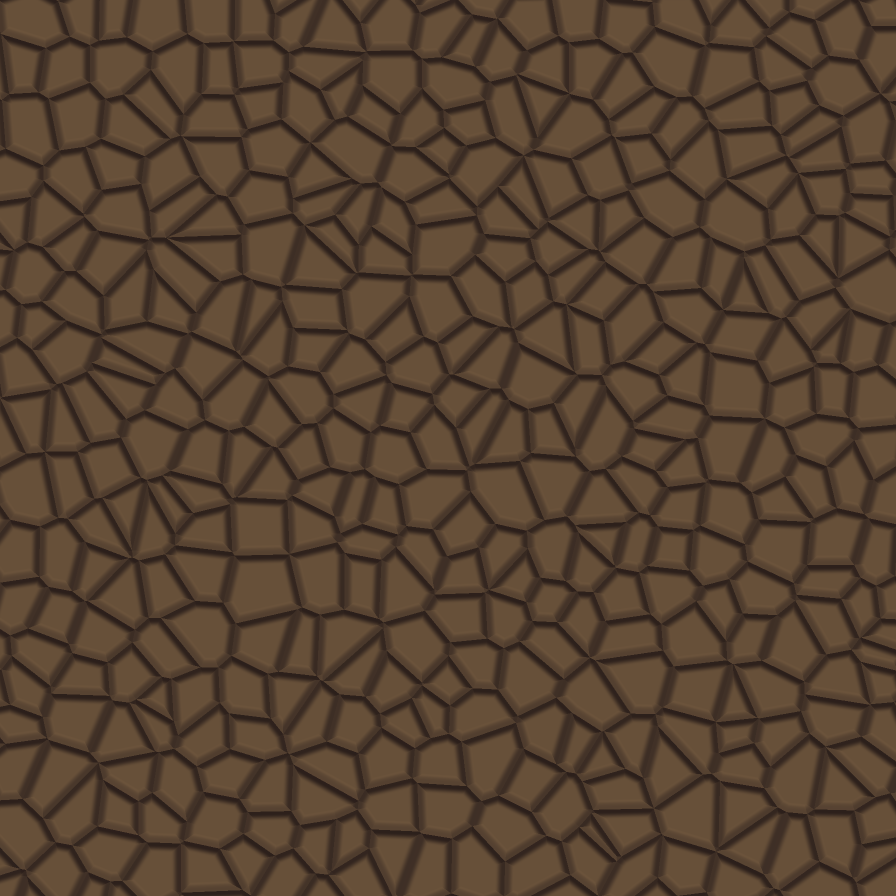
This texture is drawn by a Shadertoy shader. Its source:

```glsl
// Brown leather grain: flat irregular cells parted by bevelled, side-lit grooves.

const float CELLS_ACROSS = 19.0;
const float GROOVE_FLOOR = 0.05;   // wall starts to rise, in cell units
const float GROOVE_EDGE = 0.205;   // wall meets the flat top
const int SAMPLES = 2;             // antialiasing grid per axis

const vec3 TOP_COLOUR = vec3(0.402, 0.312, 0.222);
const vec3 LIT_COLOUR = vec3(0.345, 0.265, 0.197);
const vec3 SIDE_COLOUR = vec3(0.245, 0.185, 0.148);
const vec3 SHADE_COLOUR = vec3(0.170, 0.122, 0.104);
const vec2 LIGHT_DIRECTION = vec2(-0.35, -0.937);

vec2 hash2(vec2 p) {
    vec2 q = vec2(dot(p, vec2(127.1, 311.7)), dot(p, vec2(269.5, 183.3)));
    return fract(sin(q) * 43758.5453);
}

// Offset from p to the seed point of a grid cell.
vec2 seedOffset(vec2 cell, vec2 p) {
    return cell + hash2(cell) - p;
}

// Returns the direction towards the nearest border (xy) and its distance (z).
vec3 voronoiBorder(vec2 p) {
    vec2 home = floor(p);
    vec2 nearestCell = home;
    vec2 nearest = vec2(8.0);
    for (int y = -1; y <= 1; y++) {
        for (int x = -1; x <= 1; x++) {
            vec2 cell = home + vec2(x, y);
            vec2 offset = seedOffset(cell, p);
            if (dot(offset, offset) < dot(nearest, nearest)) {
                nearest = offset;
                nearestCell = cell;
            }
        }
    }

    vec3 border = vec3(0.0, 0.0, 8.0);
    for (int y = -2; y <= 2; y++) {
        for (int x = -2; x <= 2; x++) {
            if (x == 0 && y == 0) continue;
            vec2 offset = seedOffset(nearestCell + vec2(x, y), p);
            vec2 direction = normalize(offset - nearest);
            float dist = dot(0.5 * (offset + nearest), direction);
            if (dist < border.z) border = vec3(direction, dist);
        }
    }
    return border;
}

// Colour of a groove wall that faces the given way.
vec3 wallColour(vec2 facing, vec2 light) {
    float lit = dot(facing, light);
    return lit > 0.0 ? mix(SIDE_COLOUR, LIT_COLOUR, lit)
                     : mix(SIDE_COLOUR, SHADE_COLOUR, -lit);
}

vec3 leather(vec2 p, vec2 light) {
    vec3 border = voronoiBorder(p);
    float height = smoothstep(GROOVE_FLOOR, GROOVE_EDGE, border.z);
    vec3 colour = mix(wallColour(border.xy, light), TOP_COLOUR, height);

    // Faint sheen along the lit rim
    float rim = 1.0 - smoothstep(0.0, 0.05, abs(border.z - GROOVE_EDGE + 0.03));
    return colour * (1.0 + 0.06 * rim * max(dot(border.xy, light), 0.0));
}

void mainImage(out vec4 fragColor, in vec2 fragCoord) {
    vec3 sum = vec3(0.0);
    for (int j = 0; j < SAMPLES; j++) {
        for (int i = 0; i < SAMPLES; i++) {
            vec2 jitter = (vec2(i, j) + 0.5) / float(SAMPLES) - 0.5;
            vec2 uv = (fragCoord + jitter) / iResolution.y;
            sum += leather(uv * CELLS_ACROSS, LIGHT_DIRECTION);
        }
    }
    fragColor = vec4(sum / float(SAMPLES * SAMPLES), 1.0);
}
```
